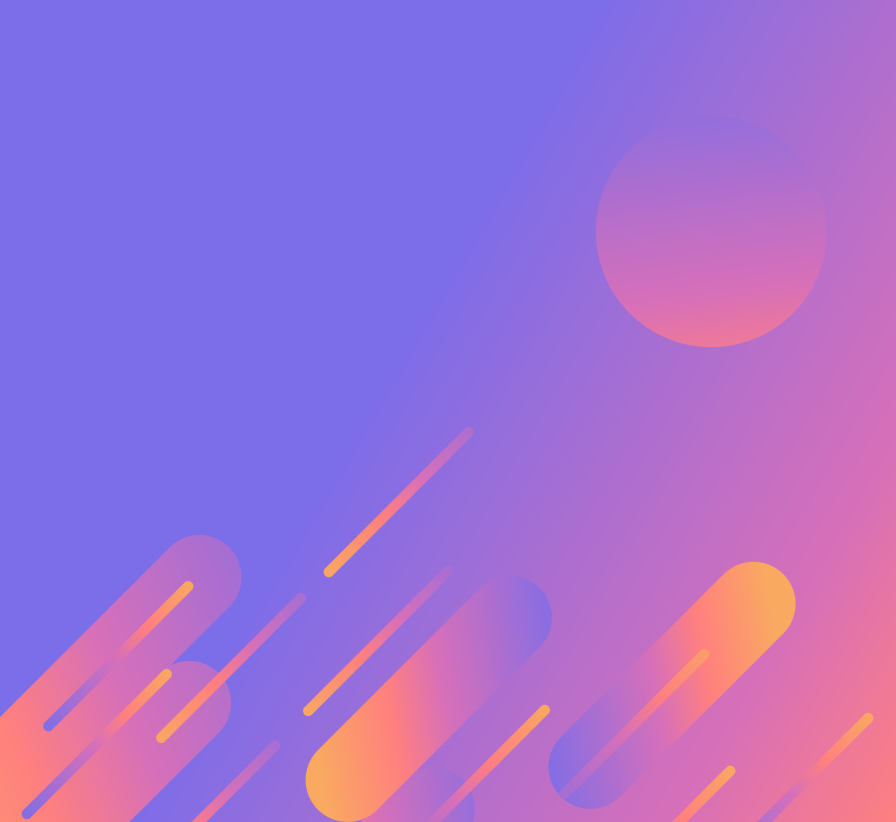
Reproduce this background procedurally as a WebGL 1 fragment shader.

```glsl
precision highp float;

uniform vec2 u_resolution;

// Shared ramp: violet, orchid, coral, amber
vec3 ramp(float t) {
    vec3 violet = vec3(0.486, 0.427, 0.914);
    vec3 orchid = vec3(0.843, 0.437, 0.725);
    vec3 coral = vec3(1.0, 0.500, 0.498);
    vec3 amber = vec3(0.976, 0.667, 0.376);
    vec3 c = mix(violet, orchid, clamp(t / 0.5, 0.0, 1.0));
    c = mix(c, coral, clamp((t - 0.5) / 0.2, 0.0, 1.0));
    return mix(c, amber, clamp((t - 0.7) / 0.3, 0.0, 1.0));
}

// Antialiased coverage of a signed distance
float cover(float d) {
    float edge = 0.75 / u_resolution.x;
    return 1.0 - smoothstep(-edge, edge, d);
}

// Position along a diagonal, 0 at the upper head and 1 at the lower tail
float along(vec2 q, float span) {
    return clamp(-(q.x + q.y) / (2.0 * span), 0.0, 1.0);
}

// Wide diagonal pill coloured by ramp position t
void pill(inout vec3 color, vec2 p, vec2 head, float span, float t) {
    vec2 q = p - head;
    float d = length(q + along(q, span) * span) - 0.0469;
    color = mix(color, ramp(t), cover(d));
}

// Thin diagonal streak running from headTone to tailTone
void streak(inout vec3 color, vec2 p, vec2 head, float headTone, float tailTone) {
    vec2 q = p - head;
    float h = along(q, 0.156);
    float d = length(q + h * 0.156) - 0.0058;
    color = mix(color, ramp(mix(headTone, tailTone, h)), cover(d));
}

void main() {
    vec2 p = gl_FragCoord.xy / u_resolution.x;

    // Slanted backdrop
    vec3 color = ramp(dot(p, vec2(0.805, -0.468)) - 0.107);

    // Disc fading upwards
    vec2 q = p - vec2(0.794, 0.659);
    color = mix(color, ramp(0.37 + dot(q, vec2(0.25, -1.86))), cover(length(q) - 0.129));

    // Pills on the left
    float leftTone = 0.783 - dot(p, vec2(1.46, 0.614));
    pill(color, p, vec2(0.2227, 0.2734), 0.4, leftTone);
    pill(color, p, vec2(0.211, 0.1328), 0.4, leftTone);

    // Pills in the middle and on the right
    float lowTone = 0.3 - dot(p - vec2(0.483, 0.0143), vec2(3.2, 0.6));
    float midTone = 0.9 - dot(p - vec2(0.388, 0.047), vec2(3.2, 0.6));
    float rightTone = 0.2 + dot(p - vec2(0.659, 0.0625), vec2(3.4, 0.6));
    pill(color, p, vec2(0.483, 0.0143), 0.181, lowTone);
    pill(color, p, vec2(0.569, 0.228), 0.181, midTone);
    pill(color, p, vec2(0.841, 0.2435), 0.182, rightTone);

    // Streaks glowing at the tail
    streak(color, p, vec2(0.523, 0.435), 0.28, 0.97);
    streak(color, p, vec2(0.500, 0.280), 0.25, 0.97);
    streak(color, p, vec2(0.336, 0.250), 0.25, 0.97);
    streak(color, p, vec2(0.307, 0.085), 0.25, 0.97);

    // Streaks glowing at the head
    streak(color, p, vec2(0.210, 0.263), 0.97, 0.05);
    streak(color, p, vec2(0.186, 0.165), 0.97, 0.05);
    streak(color, p, vec2(0.608, 0.125), 0.97, 0.25);
    streak(color, p, vec2(0.786, 0.1875), 0.9, 0.22);
    streak(color, p, vec2(0.815, 0.057), 0.97, 0.2);
    streak(color, p, vec2(0.969, 0.116), 0.97, 0.1);

    gl_FragColor = vec4(color, 1.0);
}
```
